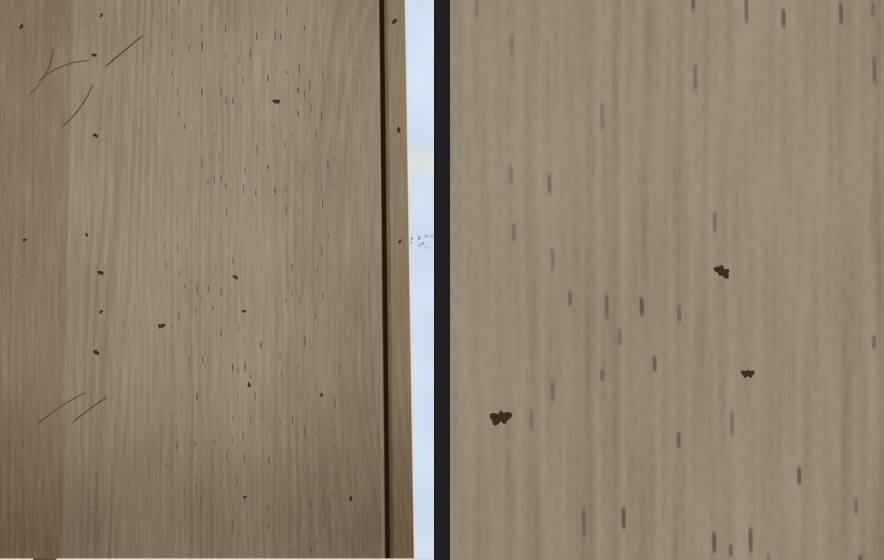
Left, the full canvas; right, a detail of the centre.
Give the GLSL for this texture, as a WebGL 2 fragment shader.

```glsl
#version 300 es
precision highp float;

uniform vec2 u_resolution;
out vec4 outColor;

#define RING_COUNT 40.0
#define RING_DEPTH 0.15
#define FIBRE_DEPTH 0.20
#define PORE_SHARE 0.20
#define SPECK_SHARE 0.10
#define HAIR_COUNT 6
#define WOOD_DARK vec3(0.37, 0.31, 0.24)
#define WOOD_LIGHT vec3(0.60, 0.56, 0.48)
#define GROOVE_COLOR vec3(0.14, 0.09, 0.04)
#define PANEL_COLOR vec3(0.82, 0.88, 0.95)
#define CREAM_COLOR vec3(0.88, 0.85, 0.78)

const float ASPECT = 396.0 / 512.0;

vec2 hash2(vec2 p) {
  vec2 k = vec2(dot(p, vec2(127.1, 311.7)), dot(p, vec2(269.5, 183.3)));
  return fract(sin(k) * 43758.5);
}

// Distance to the nearest of the scattered cell points
float cellular(vec2 p) {
  vec2 cell = floor(p), f = fract(p);
  float nearest = 2.0;
  for (int y = -1; y <= 1; y++)
    for (int x = -1; x <= 1; x++) {
      vec2 o = vec2(x, y);
      nearest = min(nearest, length(o + hash2(cell + o) - f));
    }
  return nearest;
}

float band(float x, float lo, float hi, float soft) {
  return smoothstep(lo - soft, lo + soft, x) * (1.0 - smoothstep(hi - soft, hi + soft, x));
}

// Growth rings: slanted on the left, bowed on the right
float rings(vec2 uv) {
  float slant = smoothstep(0.14, 0.24, uv.x) * (1.0 - smoothstep(0.26, 0.42, uv.x));
  float bow = smoothstep(0.62, 0.90, uv.x);
  float y = uv.y - 0.48;
  float x = uv.x - 0.085 * slant * y - 0.35 * bow * y * y;
  x += 0.002 * sin(uv.y * 9.0 + x * 21.0) + 0.001 * sin(uv.y * 23.0 + x * 40.0);
  float phase = x * RING_COUNT * 6.2832 + 1.8 * sin(x * 37.0) + 1.1 * sin(x * 83.0);
  float coarse = pow(0.5 + 0.5 * sin(phase), 2.0);
  float fine = 0.5 + 0.5 * sin(phase * 2.3 + 2.0 * sin(x * 61.0));
  float vary = 0.65 + 0.35 * sin(x * 29.0 + 1.5 * sin(uv.y * 5.0));
  return vary * (coarse * (0.8 + 0.5 * slant) + 0.35 * fine);
}

// Short upright dashes, one at most per cell
float pores(vec2 uv) {
  vec2 grid = vec2(72.0, 25.0), p = uv * grid;
  p.y += hash2(vec2(floor(p.x), 4.0)).x * 9.0;
  vec2 cell = floor(p), pick = hash2(cell + 17.0), jitter = hash2(cell + 53.0);
  vec2 d = fract(p) - mix(vec2(0.3), vec2(0.7), jitter);
  d.x += d.y * 0.06;
  float halfLength = mix(0.12, 0.30, pick.y);
  float shape = (1.0 - smoothstep(0.05, 0.17, abs(d.x)))
              * (1.0 - smoothstep(halfLength * 0.4, halfLength, abs(d.y)));
  return shape * step(pick.x, PORE_SHARE) * (0.4 + 0.6 * jitter.y);
}

// Small ragged crumbs
float specks(vec2 p, float px) {
  vec2 q = p * 15.0, cell = floor(q), pick = hash2(cell + 91.0);
  vec2 d = fract(q) - mix(vec2(0.25), vec2(0.75), hash2(cell + 37.0));
  float angle = atan(d.y, d.x);
  float radius = mix(0.03, 0.075, pick.y)
               * (1.0 + 0.35 * sin(angle * 2.0 + pick.y * 30.0) + 0.2 * sin(angle * 5.0));
  float soft = 15.0 * px;
  return (1.0 - smoothstep(radius - soft, radius + soft, length(d))) * step(pick.x, SPECK_SHARE);
}

// Thin bent hairs lying on the board
float hairs(vec2 p, float px) {
  float mask = 0.0;
  for (int i = 0; i < HAIR_COUNT; i++) {
    vec2 a = hash2(vec2(i, 7.0)), b = hash2(vec2(i, 19.0));
    float turn = mix(0.3, 1.1, b.x);
    vec2 d = p - vec2(0.02 + 0.36 * a.x, 0.2 + 0.75 * a.y);
    d = vec2(dot(d, vec2(cos(turn), sin(turn))), dot(d, vec2(-sin(turn), cos(turn))));
    float reach = mix(0.02, 0.06, b.y);
    float gap = abs(d.y - (b.x - 0.5) * 9.0 * d.x * d.x);
    float line = 1.0 - smoothstep(0.0003, 0.0007 + px, gap);
    mask = max(mask, line * (1.0 - smoothstep(reach * 0.8, reach, abs(d.x))) * (0.3 + 0.5 * a.x));
  }
  return mask;
}

void main() {
  vec2 uv = gl_FragCoord.xy / u_resolution;
  vec2 p = uv * vec2(ASPECT, 1.0);
  float px = 1.0 / u_resolution.y, soft = 1.0 / u_resolution.x;
  float grooveX = mix(0.893, 0.879, uv.y), railEnd = mix(0.954, 0.933, uv.y);
  float seam = mix(0.145, 0.164, uv.y);
  float leftBoard = 1.0 - smoothstep(seam - 0.004, seam + 0.004, uv.x);
  float rail = smoothstep(grooveX - soft, grooveX + soft, uv.x);

  // Broad light and shade
  float tone = 0.97 - 0.42 * (1.0 - smoothstep(0.0, 0.42, uv.y)) - 0.08 * smoothstep(0.85, 1.0, uv.y);
  tone -= 0.21 * leftBoard + 0.08 * (1.0 - smoothstep(0.15, 0.40, uv.x));
  tone -= 0.20 * smoothstep(0.6, 0.88, uv.x) * (1.0 - 0.6 * smoothstep(0.4, 0.9, uv.y));
  tone -= 0.12 * rail;

  // Grain, fibres and fine mottling
  tone -= RING_DEPTH * rings(uv) * (1.0 - 0.4 * leftBoard) * (1.0 - 0.6 * rail);
  tone += FIBRE_DEPTH * (cellular(p * vec2(170.0, 9.0)) - 0.5);
  tone += 0.10 * (cellular(p * vec2(210.0, 130.0)) - 0.5);
  tone += 0.12 * (cellular(p * vec2(9.0, 5.0)) - 0.5);
  vec3 color = mix(WOOD_DARK, WOOD_LIGHT, tone);
  color += vec3(0.012, -0.004, -0.016) * max(leftBoard, rail);

  // Marks on the wood
  float poreZone = band(uv.x, 0.36, 0.80, 0.08) + 0.25 * leftBoard;
  color = mix(color, WOOD_DARK * 0.8, 0.65 * pores(uv) * poreZone);
  color = mix(color, GROOVE_COLOR * 1.3, 0.85 * specks(p, px));
  color = mix(color, GROOVE_COLOR * 1.6, hairs(p, px));

  // Lit lip, dark groove and its soft shadow
  float g = uv.x - grooveX;
  color = mix(color, WOOD_LIGHT * 0.95, 0.45 * band(g, -0.013, -0.008, soft));
  color *= 1.0 - 0.25 * band(g, 0.004, 0.014, 0.004);
  color = mix(color, GROOVE_COLOR, band(g, -0.005, 0.006, soft));

  // Pale panel beyond the rail
  float e = uv.x - railEnd;
  vec3 panel = PANEL_COLOR + 0.05 * (cellular(p * vec2(12.0, 7.0)) - 0.5);
  panel += vec3(0.05, 0.02, -0.07) * band(uv.y, 0.69, 0.73, 0.015);
  panel -= 0.22 * band(uv.y, 0.56, 0.58, 0.008) * (1.0 - smoothstep(0.15, 0.4, cellular(p * 95.0)));
  color = mix(color, panel, smoothstep(-soft, soft, e));
  color = mix(color, CREAM_COLOR, 0.6 * band(e, 0.0, 0.005, soft));

  // Thin strip along the lower edge
  vec3 strip = mix(CREAM_COLOR, WOOD_DARK, band(uv.x, 0.076, 0.13, soft));
  color = mix(strip, color, smoothstep(0.003 - px, 0.003 + px, uv.y));
  outColor = vec4(clamp(color, 0.0, 1.0), 1.0);
}
```
